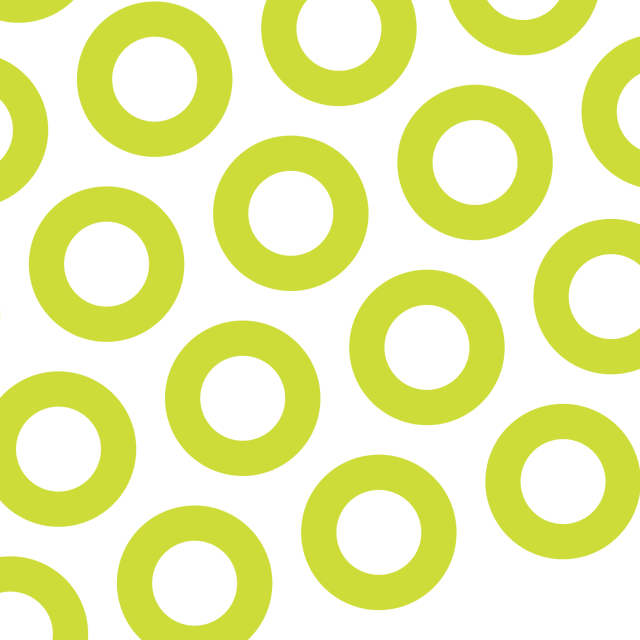
Give the GLSL for this pattern, as a Shadertoy shader.

```glsl
const vec3  PAPER_COLOR = vec3(1.0);
const vec3  RING_COLOR  = vec3(0.804, 0.863, 0.224);
const vec2  ANCHOR      = vec2(0.4544, 0.6667); // centre of ring (0, 0)
const float SPACING     = 0.2986;               // between neighbouring centres
const float TILT        = 0.2692;               // angle of the rows, radians
const float RING_RADIUS = 0.0939;               // to the middle of the stroke
const float RING_WIDTH  = 0.0551;
const float LAST_ROW    = 2.0;                  // rows below this stay empty
const float TAU         = 6.2831853;

vec2 direction(float angle) {
    return vec2(cos(angle), sin(angle));
}

// Distance to the nearest centre of the triangular lattice
float centerDistance(vec2 p) {
    mat2 lattice = SPACING * mat2(direction(TILT), direction(TILT - TAU / 3.0));
    vec2 cell = floor(inverse(lattice) * p);
    float nearest = 10.0;
    for (int row = 0; row < 2; row++) {
        for (int column = 0; column < 2; column++) {
            vec2 corner = cell + vec2(column, row);
            if (corner.y <= LAST_ROW) {
                nearest = min(nearest, length(p - lattice * corner));
            }
        }
    }
    return nearest;
}

void mainImage(out vec4 fragColor, in vec2 fragCoord) {
    vec2 uv = fragCoord / iResolution.y;
    float edge = 0.75 / iResolution.y;

    // Signed distance to the stroke of the closest ring
    float ring = abs(centerDistance(uv - ANCHOR) - RING_RADIUS) - 0.5 * RING_WIDTH;
    float coverage = 1.0 - smoothstep(-edge, edge, ring);

    fragColor = vec4(mix(PAPER_COLOR, RING_COLOR, coverage), 1.0);
}
```
